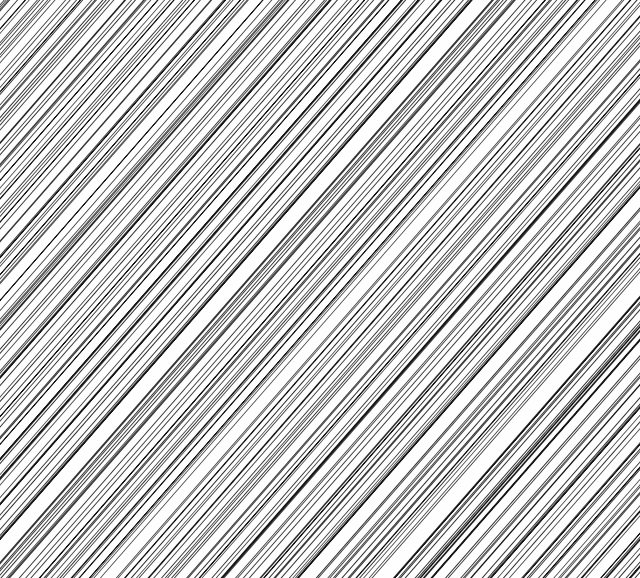
A WebGL 1 fragment shader for this pattern:

```glsl
precision highp float;

uniform vec2 u_resolution;

const vec3 PAPER = vec3(0.995);
const vec3 INK = vec3(0.09);
const float SLOPE = 0.852;        // stroke angle in radians
const float BAND = 0.029;         // band width, in canvas heights
const float THIN = 0.00110;       // narrowest stroke
const float BOLD = 0.00162;       // widest stroke
const int STROKES_PER_BAND = 5;

float hash(vec2 p) {
    return fract(sin(dot(p, vec2(127.1, 311.7))) * 43758.5453);
}

// Share of a soft pixel covered by a stroke at signed distance d.
float strokeCoverage(float d, float width, float soft) {
    return smoothstep(-soft, soft, d + 0.5 * width)
         - smoothstep(-soft, soft, d - 0.5 * width);
}

// Total ink of the strokes scattered at random inside one band.
float bandInk(float across, float band, float soft) {
    float ink = 0.0;
    for (int i = 0; i < STROKES_PER_BAND; i++) {
        vec2 seed = vec2(band, float(i) + 3.0);
        float center = (band + hash(seed)) * BAND;
        float width = mix(THIN, BOLD, hash(seed + 41.3));
        ink += strokeCoverage(across - center, width, soft);
    }
    return ink;
}

// Neighbouring bands are included so strokes can cross their borders.
float hatching(float across, float soft) {
    float band = floor(across / BAND);
    float ink = 0.0;
    for (int k = -1; k <= 1; k++) {
        ink += bandInk(across, band + float(k), soft);
    }
    return min(ink, 1.0);
}

void main() {
    vec2 uv = gl_FragCoord.xy / u_resolution.y;
    vec2 normal = vec2(sin(SLOPE), -cos(SLOPE));
    float soft = 0.7 / u_resolution.y;
    float ink = hatching(dot(uv, normal), soft);
    gl_FragColor = vec4(mix(PAPER, INK, ink), 1.0);
}
```
